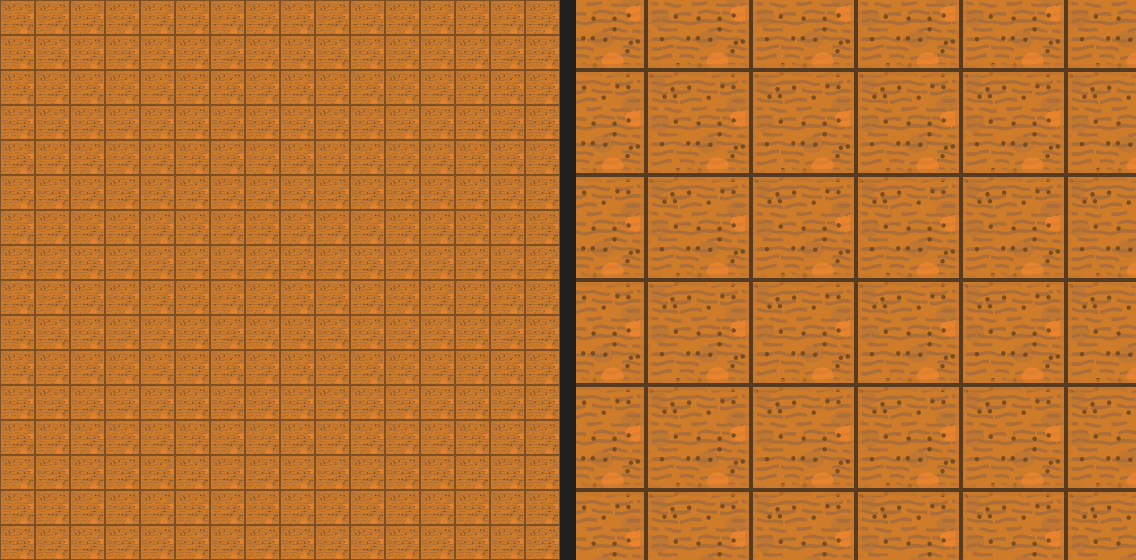
Left: the whole. Right: its middle third, enlarged.
Reproduce this pattern procedurally as a WebGL 1 fragment shader.

```glsl
precision highp float;
// Sixteen by sixteen orange tiles with grained, pitted faces and dark grout.
uniform vec2 u_resolution;

const float TAU = 6.2831853;

float hash(vec2 c) {
  return fract(sin(dot(c, vec2(127.1, 311.7))) * 43758.5);
}

// Wrapping cellular noise: distance to the nearest point, and its random id.
vec2 cellular(vec2 p, vec2 count) {
  vec2 base = floor(p * count);
  vec2 nearest = vec2(9.0, 0.0);
  for (int j = -1; j <= 1; j++) {
    for (int i = -1; i <= 1; i++) {
      vec2 cell = base + vec2(i, j);
      vec2 id = mod(cell, count);
      vec2 jitter = 0.25 + 0.5 * vec2(hash(id + 3.7), hash(id + 8.3));
      float d = length(p * count - cell - jitter);
      if (d < nearest.x) nearest = vec2(d, hash(id + 15.1));
    }
  }
  return nearest;
}

// Antialiased coverage of a signed distance, in tile units.
float cover(float d, float pixel) {
  return clamp(0.5 - d / pixel, 0.0, 1.0);
}

// Broken horizontal grain, gently bent by layered sines.
float grain(vec2 p, float pixel) {
  float bend = 0.012 * sin(TAU * (2.0 * p.x + p.y))
             + 0.006 * sin(TAU * (5.0 * p.x - 2.0 * p.y));
  float y = (p.y + bend) * 12.0;
  float row = mod(floor(y), 12.0);
  float x = p.x * 4.0 + 4.0 * hash(vec2(row, 2.0));
  float segment = mod(floor(x), 4.0);
  float halfLength = 0.28 + 0.3 * hash(vec2(segment, row + 20.0));
  float across = abs(fract(y) - 0.5) / 12.0 - 0.016;
  float along = (abs(fract(x) - 0.5) - halfLength) / 4.0;
  float present = step(0.18, hash(vec2(segment + 5.0, row)));
  return cover(max(across, along), pixel) * present;
}

void main() {
  vec2 uv = gl_FragCoord.xy / u_resolution;
  vec2 p = fract(uv * 16.0);
  float pixel = 16.0 / min(u_resolution.x, u_resolution.y);
  vec3 color = vec3(0.81, 0.485, 0.165);

  // Bright smooth patches and duller brown ones
  vec2 patchCell = cellular(p, vec2(4.0, 5.0));
  float patchMask = cover((patchCell.x - 0.42) / 4.5, pixel);
  float bright = patchMask * step(0.78, patchCell.y);
  float dull = patchMask * step(patchCell.y, 0.25);
  color = mix(color, vec3(0.91, 0.515, 0.18), bright);
  color = mix(color, vec3(0.74, 0.46, 0.20), 0.8 * dull);

  // Grain, fading on the bright patches
  color = mix(color, vec3(0.67, 0.43, 0.22), grain(p, pixel) * (1.0 - 0.8 * bright));

  // Small dark pits
  vec2 pit = cellular(p, vec2(9.0));
  float pitMask = cover((pit.x - 0.19) / 9.0, pixel) * step(0.66, pit.y);
  color = mix(color, vec3(0.43, 0.27, 0.11), 0.85 * pitMask);

  // Thin lit rim, then the grout on the tile border
  vec2 border = min(p, 1.0 - p);
  float edge = min(border.x, border.y);
  color = mix(color, vec3(0.80, 0.48, 0.17), 0.7 * cover(edge - 0.055, pixel));
  color = mix(color, vec3(0.34, 0.23, 0.13), cover(edge - 0.019, pixel));

  gl_FragColor = vec4(color, 1.0);
}
```
